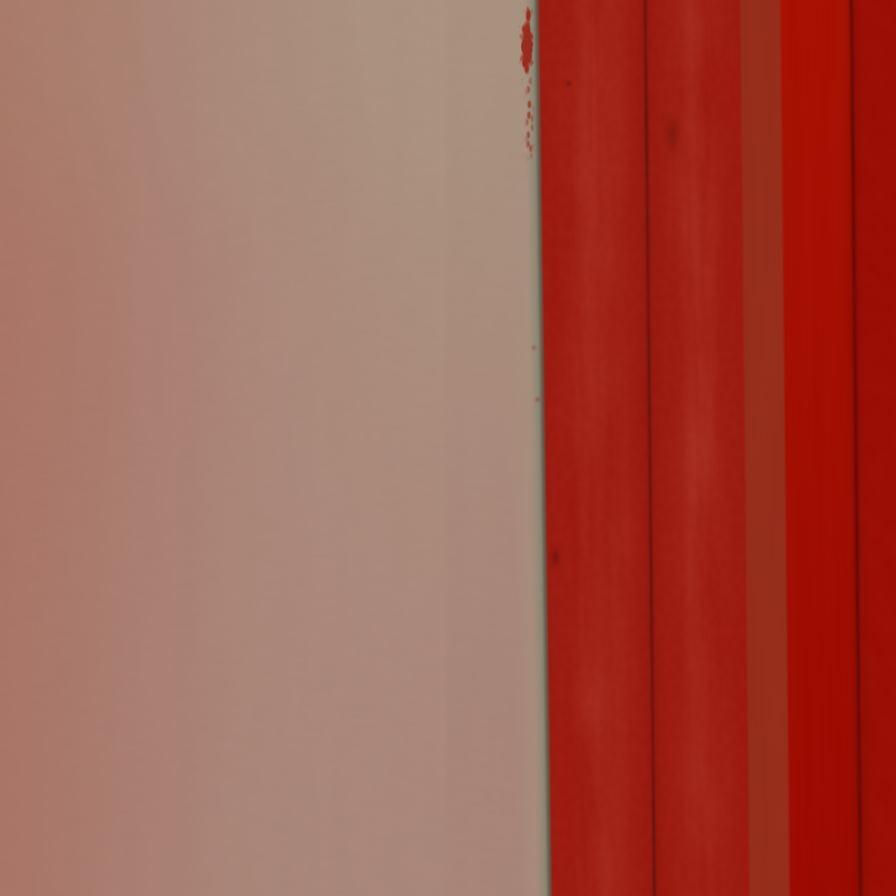
This texture is drawn by a Shadertoy shader. Its source:

```glsl
// Pale plaster wall meeting a set of worn, slightly leaning red boards.

// Layout: x positions at the top edge, in canvas widths
const float WALL_END = 0.597;
const float SEAM_A = 0.720;
const float STRIP_START = 0.826;
const float STRIP_END = 0.871;
const float SEAM_B = 0.949;
const float WALL_LEAN = 0.0145;
const float BOARD_LEAN = 0.0105;
const float SOFT = 0.0024;

// Strength of the dark details
const float SEAM_A_DEPTH = 0.24;
const float SEAM_B_DEPTH = 0.27;
const float KNOT_DEPTH = 0.20;
const float GAP_DEPTH = 0.62;

// Palette
const vec3 WALL_ROSE = vec3(0.668, 0.455, 0.395);
const vec3 WALL_MID = vec3(0.672, 0.530, 0.478);
const vec3 WALL_SAND = vec3(0.672, 0.568, 0.497);
const vec3 WALL_GREEN = vec3(0.545, 0.530, 0.455);
const vec3 GAP = vec3(0.340, 0.285, 0.235);
const vec3 BOARD = vec3(0.605, 0.090, 0.050);
const vec3 BOARD_WORN = vec3(0.665, 0.190, 0.140);
const vec3 STRIP = vec3(0.590, 0.180, 0.110);
const vec3 SCARLET = vec3(0.660, 0.070, 0.008);
const vec3 CRIMSON = vec3(0.605, 0.055, 0.022);
const vec3 CHIP = vec3(0.600, 0.130, 0.080);

vec2 hash2(vec2 p) {
    vec3 q = fract(vec3(p.xyx) * vec3(0.1031, 0.1030, 0.0973));
    q += dot(q, q.yzx + 33.33);
    return fract((q.xx + q.yz) * q.zy);
}

// Distance to the nearest scattered cell point
float cellular(vec2 p) {
    vec2 cell = floor(p), f = fract(p);
    float nearest = 2.0;
    for (int j = -1; j <= 1; j++)
        for (int i = -1; i <= 1; i++) {
            vec2 o = vec2(i, j);
            nearest = min(nearest, length(o + hash2(cell + o) - f));
        }
    return nearest;
}

// Smooth irregular variation in about -1..1
float waves(vec2 p) {
    float sum = 0.0, amp = 0.5;
    for (int i = 0; i < 4; i++) {
        sum += amp * sin(p.x + 1.7 * sin(p.y)) * cos(p.y + 1.3 * sin(0.7 * p.x));
        p = mat2(1.6, 0.5, -0.5, 1.6) * p + 2.3;
        amp *= 0.6;
    }
    return sum;
}

float line(float x, float center, float width) {
    float d = (x - center) / width;
    return exp(-d * d);
}

float spot(vec2 p, vec2 center, vec2 size) {
    vec2 d = (p - center) / size;
    return exp(-dot(d, d));
}

vec3 wallColor(vec2 p, float toEdge) {
    float drift = p.x + 0.025 * waves(p * vec2(7.0, 4.0));
    vec3 c = mix(WALL_ROSE, WALL_MID, smoothstep(-0.06, 0.34, drift));
    c = mix(c, WALL_SAND, smoothstep(0.22, 0.56, drift) * smoothstep(0.1, 0.95, p.y));
    c += vec3(-0.005, 0.020, 0.012) * smoothstep(0.6, 1.0, p.y) * (1.0 - p.x);
    c -= vec3(0.006, 0.008, 0.005) * smoothstep(0.495, 0.502, p.x);
    c -= vec3(0.008, 0.004, 0.0) * (1.0 - p.y);
    // Fine woven surface
    c += 0.004 * waves(p * vec2(60.0, 150.0)) + 0.003 * waves(p * vec2(110.0, 14.0));
    c = mix(c, vec3(0.650, 0.570, 0.495), 0.5 * smoothstep(0.040, 0.006, toEdge));
    return mix(c, WALL_GREEN, smoothstep(0.014, 0.0, toEdge));
}

vec3 boardColor(vec2 p, float x) {
    // Broken worn bands down the middle of the two wide boards
    float streak = waves(vec2(x * 95.0, p.y * 5.0));
    float patches = waves(vec2(x * 24.0, p.y * 10.0) + 4.0);
    float worn = line(x, 0.660, 0.034) + line(x, 0.776, 0.028);
    worn *= 0.50 + 0.35 * streak + 0.40 * patches;
    worn *= mix(0.75, 1.0, smoothstep(0.0, 0.5, p.y));
    vec3 c = mix(BOARD, BOARD_WORN, clamp(worn + 0.10, 0.0, 1.0));
    c += 0.014 * (cellular(p * vec2(110.0, 85.0)) - 0.45);

    vec3 scarlet = SCARLET - vec3(0.050, 0.030, 0.0) * (1.0 - p.y);
    scarlet += 0.007 * waves(vec2(x * 180.0, p.y * 4.0));
    vec3 crimson = CRIMSON + 0.009 * waves(vec2(x * 80.0 + p.y * 30.0, p.y * 45.0));
    c = mix(c, STRIP + 0.006 * streak, smoothstep(-SOFT, SOFT, x - STRIP_START));
    c = mix(c, scarlet, smoothstep(-SOFT, SOFT, x - STRIP_END));
    c = mix(c, crimson, smoothstep(-SOFT, SOFT, x - SEAM_B));

    // Seams and small knots
    float wear = 0.85 + 0.3 * waves(vec2(2.0, p.y * 14.0));
    c *= 1.0 - SEAM_A_DEPTH * wear * line(x, SEAM_A, 0.0022) - 0.05 * line(x, SEAM_A, 0.008);
    c *= 1.0 - SEAM_B_DEPTH * wear * line(x, SEAM_B + 0.001, 0.0026) - 0.06 * line(x, SEAM_B, 0.009);
    float knots = 0.8 * spot(p, vec2(0.750, 0.850), vec2(0.007, 0.017));
    knots += spot(p, vec2(0.620, 0.378), vec2(0.005, 0.010));
    knots += spot(p, vec2(0.635, 0.907), vec2(0.003));
    return c * (1.0 - KNOT_DEPTH * knots);
}

// Flaked red paint: one ragged patch above a trail of specks
float chipMask(vec2 p) {
    float ragged = cellular(p * vec2(150.0, 85.0));
    float patchShape = spot(p, vec2(0.588, 0.947), vec2(0.0058, 0.026));
    patchShape += 0.5 * spot(p, vec2(0.590, 0.980), vec2(0.004, 0.010));
    float trail = line(p.x, 0.591, 0.0038) * smoothstep(0.815, 0.840, p.y) * smoothstep(0.930, 0.890, p.y);
    float chips = smoothstep(0.20, 0.60, patchShape + 0.25 - 0.5 * ragged);
    chips = max(chips, 0.75 * trail * smoothstep(0.50, 0.18, ragged));
    chips = max(chips, 0.4 * spot(p, vec2(0.596, 0.612), vec2(0.0026)));
    return max(chips, 0.45 * spot(p, vec2(0.600, 0.554), vec2(0.0028)));
}

void mainImage(out vec4 fragColor, in vec2 fragCoord) {
    vec2 p = fragCoord / iResolution.xy;
    float drop = 1.0 - p.y;
    float toEdge = WALL_END + WALL_LEAN * drop - p.x;
    vec3 wall = mix(wallColor(p, toEdge), CHIP, 0.9 * chipMask(p));
    vec3 boards = boardColor(p, p.x - BOARD_LEAN * drop);
    vec3 color = mix(wall, boards, smoothstep(SOFT, -SOFT, toEdge + 0.003));
    color = mix(color, GAP, GAP_DEPTH * line(toEdge, -0.002, 0.0029));
    fragColor = vec4(clamp(color, 0.0, 1.0), 1.0);
}
```
